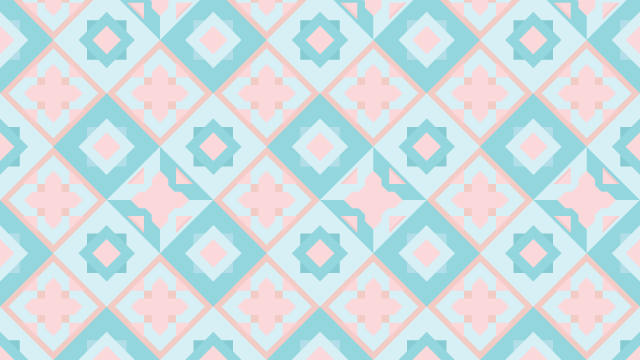
Give the GLSL for this pattern, as a WebGL 2 fragment shader.

```glsl
#version 300 es
precision highp float;
// Pastel diamond tiles: eight-pointed stars, framed flowers and two-tone cross tiles.

uniform vec2 u_resolution;
out vec4 fragColor;

// Layout: lengths below are in half-diagonals of one tile
const float HALF_TILES_ACROSS = 12.0;
const int SAMPLES = 4;

const float STAR_DIAMOND = 0.53;
const float STAR_SQUARE = 0.37;
const float STAR_CORE = 0.27;
const float FRAME_INNER = 0.845;
const float PETAL_REACH = 0.55;
const float PETAL_HALF_WIDTH = 0.155;
const float CROSS_CHAMFER = 0.43;
const float CORNER_START = 0.30;
const float CORNER_EDGE = 0.86;
const float CORNER_RIM = 0.92;

const vec3 ICE = vec3(0.84, 0.94, 0.965);
const vec3 TEAL = vec3(0.58, 0.84, 0.87);
const vec3 DEEP_TEAL = vec3(0.53, 0.80, 0.83);
const vec3 PALE_BLUE = vec3(0.70, 0.87, 0.91);
const vec3 PINK = vec3(0.985, 0.85, 0.86);
const vec3 ROSE = vec3(0.97, 0.80, 0.80);
const vec3 SALMON = vec3(0.95, 0.80, 0.77);

// Square and diamond overlaid, with a pink diamond at the centre
vec3 starTile(vec2 a, bool iceGround) {
    float diamond = a.x + a.y;
    float square = max(a.x, a.y);
    vec3 color = iceGround ? ICE : TEAL;
    if (square < STAR_SQUARE) color = iceGround ? DEEP_TEAL : PALE_BLUE;
    if (diamond < STAR_DIAMOND) color = iceGround ? TEAL : ICE;
    if (diamond < STAR_CORE) color = PINK;
    return color;
}

// Pointed cross and four rimmed triangles on a framed or two-tone ground
vec3 crossTile(vec2 q, bool twoTone) {
    vec2 a = abs(q);
    float diamond = a.x + a.y;
    float nearAxis = min(a.x, a.y);
    float square = max(a.x, a.y);
    vec3 color = ICE;
    if (twoTone) {
        if (q.x * q.y > 0.0) color = TEAL;
    } else {
        if (diamond > FRAME_INNER) color = SALMON;
        if (nearAxis > PETAL_HALF_WIDTH && square < CORNER_START) color = SALMON;
    }

    // Corner triangles
    if (nearAxis > CORNER_START && diamond < CORNER_RIM)
        color = diamond < CORNER_EDGE ? PINK : ROSE;

    // Pointed arms with chamfered inner corners
    bool arm = nearAxis < PETAL_HALF_WIDTH && diamond < PETAL_REACH;
    bool chamfer = twoTone && diamond < CROSS_CHAMFER;
    if (arm || chamfer) color = PINK;
    return color;
}

vec3 pattern(vec2 p) {
    // Nearest diamond centre: integer points whose coordinates sum to even
    vec2 cell = floor(0.5 * vec2(p.x + p.y, p.x - p.y) + 0.5);
    vec2 center = vec2(cell.x + cell.y, cell.x - cell.y);
    vec2 q = p - center;

    bool starRow = mod(center.y, 2.0) < 0.5;
    bool iceGround = mod(center.x + center.y, 4.0) < 0.5;
    bool twoTone = mod(center.x, 4.0) > 2.5 && mod(center.y, 4.0) > 2.5;
    return starRow ? starTile(abs(q), iceGround) : crossTile(q, twoTone);
}

void main() {
    float scale = HALF_TILES_ACROSS / u_resolution.x;

    // Average a grid of samples within the pixel for smooth edges
    vec3 sum = vec3(0.0);
    for (int y = 0; y < SAMPLES; y++) {
        for (int x = 0; x < SAMPLES; x++) {
            vec2 offset = (vec2(x, y) + 0.5) / float(SAMPLES) - 0.5;
            sum += pattern((gl_FragCoord.xy + offset) * scale);
        }
    }
    fragColor = vec4(sum / float(SAMPLES * SAMPLES), 1.0);
}
```
